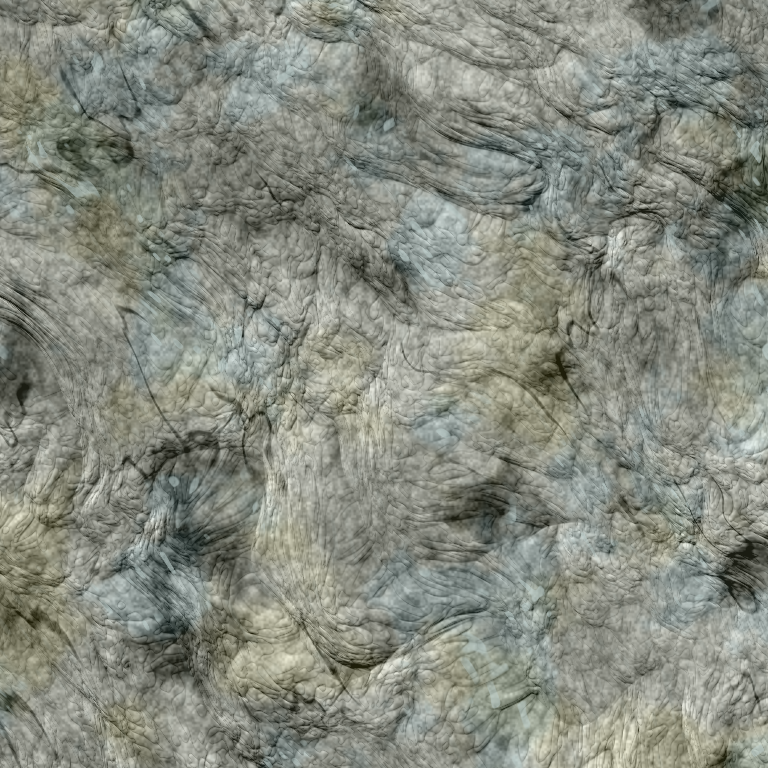
This texture is drawn by a Shadertoy shader. Its source:

```glsl
const vec3 ROCK_TINT = vec3(0.0, 0.008, -0.030);
const vec3 OCHRE_TINT = vec3(0.022, 0.010, -0.040);
const vec3 SLATE_TINT = vec3(-0.030, 0.006, 0.032);
const vec3 MINERAL = vec3(0.74, 0.81, 0.80);
const vec2 STRATA_DIR = vec2(0.55, -0.835);
const vec2 LIGHT_DIR = vec2(-0.45, 0.89);
const float STRATA_STRETCH = 0.62;
const float BASE_TONE = 0.615;
const float RELIEF = 0.050;
const float CREASE_DARKNESS = 0.32;
const float PATCH_CONTRAST = 0.36;
const float CAVITY_DARKNESS = 0.24;
const float CRACK_DARKNESS = 0.24;
const float GRAIN = 0.13;
const float LIGHT_STEP = 0.0022;
const float LUMP_SCALE = 6.5;
const float LACUNARITY = 1.95;
const int OCTAVES = 6;
const mat2 TURN = mat2(0.8, 0.6, -0.6, 0.8);

float hash(vec2 p) {
    vec3 q = fract(p.xyx * 0.1031);
    q += dot(q, q.yzx + 33.33);
    return fract((q.x + q.y) * q.z);
}

float noise(vec2 p) {
    vec2 i = floor(p), f = fract(p);
    f = f * f * f * (f * (f * 6.0 - 15.0) + 10.0);
    float low = mix(hash(i), hash(i + vec2(1, 0)), f.x);
    float high = mix(hash(i + vec2(0, 1)), hash(i + vec2(1, 1)), f.x);
    return mix(low, high, f.y);
}

float fbm(vec2 p) {
    float sum = 0.0, amp = 0.5;
    for (int i = 0; i < 4; i++) {
        sum += amp * noise(p);
        p = TURN * p * 2.03 + 11.7;
        amp *= 0.5;
    }
    return sum / 0.9375;
}

// Bend the plane, then stretch it along the strata
vec2 strata(vec2 p) {
    p += 0.10 * vec2(noise(p * 4.0 + 3.1), noise(p * 4.0 + 47.3));
    p += 0.03 * vec2(noise(p * 13.0 + 61.0), noise(p * 13.0 + 29.0));
    vec2 across = vec2(-STRATA_DIR.y, STRATA_DIR.x);
    return vec2(dot(p, across), dot(p, STRATA_DIR) * STRATA_STRETCH) + 20.0;
}

// Broken lumps: x is height, y is crease depth
vec2 rockSurface(vec2 p) {
    vec2 q = strata(p) * LUMP_SCALE;
    float amp = 1.0 / LUMP_SCALE, height = 0.0, crease = 0.0;
    for (int i = 0; i < OCTAVES; i++) {
        float lump = abs(2.0 * noise(q) - 1.0);
        height += amp * lump;
        crease += 1.0 - smoothstep(0.0, 0.28, lump);
        q = TURN * q * LACUNARITY + 0.35 * lump + 7.3;
        amp *= 0.5;
    }
    return vec2(height, crease / float(OCTAVES));
}

// Thin broken fractures running with the strata
float cracks(vec2 p) {
    vec2 q = strata(p) * vec2(17.0, 9.0);
    float level = noise(q) + 0.22 * noise(q * 4.0 + 5.0);
    float line = 1.0 - smoothstep(0.008, 0.045, abs(level - 0.61));
    return line * smoothstep(0.48, 0.66, fbm(p * 7.0 + 83.0));
}

void mainImage(out vec4 fragColor, in vec2 fragCoord) {
    vec2 p = fragCoord / iResolution.y;

    // Slope lighting, rougher in some zones than others
    vec2 surface = rockSurface(p);
    float ahead = rockSurface(p + LIGHT_DIR * LIGHT_STEP).x;
    float slope = (surface.x - ahead) / LIGHT_STEP;
    float roughness = mix(0.65, 1.35, noise(p * 6.0 + 15.0));
    float tone = BASE_TONE + RELIEF * roughness * slope;

    // Creases, weathered patches, hollows and fractures
    tone -= CREASE_DARKNESS * roughness * surface.y;
    tone += PATCH_CONTRAST * (fbm(p * 5.0 + 31.0) - 0.5);
    tone -= CAVITY_DARKNESS * smoothstep(0.61, 0.78, fbm(p * 8.0 + 57.0));
    tone -= CRACK_DARKNESS * cracks(p);

    // Gritty dust
    tone += GRAIN * (noise(p * 290.0) - 0.5);
    tone += GRAIN * (noise(TURN * p * 130.0 + 9.0) - 0.5);
    tone = clamp(tone, 0.10, 0.90);

    // Ochre soil and blue-grey slate staining
    vec3 color = vec3(tone) + ROCK_TINT;
    color += OCHRE_TINT * smoothstep(0.48, 0.70, fbm(p * 6.0 + 91.0));
    float slate = smoothstep(0.52, 0.70, fbm(p * 9.0 + 123.0));
    color += SLATE_TINT * slate;

    // Pale mineral chips
    float chip = smoothstep(0.80, 0.90, noise(strata(p) * vec2(110.0, 80.0)));
    color = mix(color, MINERAL, chip * (0.10 + 0.45 * slate));

    fragColor = vec4(clamp(color, 0.0, 1.0), 1.0);
}
```
